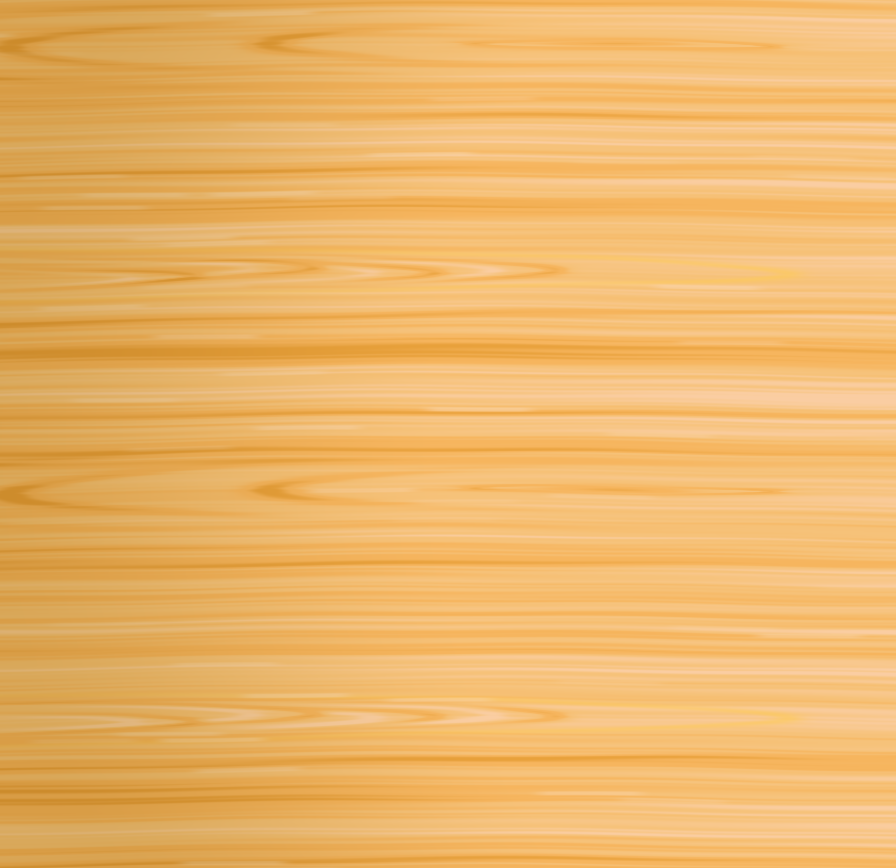
This texture is drawn by a Shadertoy shader. Its source:

```glsl
// Pale pine board: horizontal grain, soft amber bands and pointed growth-ring loops.

const float PERIOD = 0.513;   // height after which the main figure returns

// Grain bands: centre within the period, half width, darkness, slope to the right
const vec4 BANDS[11] = vec4[11](
    vec4(0.015, 0.0035, 0.48,  0.000),
    vec4(0.230, 0.0022, 0.35, -0.004),
    vec4(0.268, 0.0065, 0.58, -0.004),
    vec4(0.385, 0.0030, 0.30, -0.006),
    vec4(0.415, 0.0035, -0.45, 0.002),
    vec4(0.466, 0.0070, 0.38,  0.003),
    vec4(0.523, 0.0140, -0.28, 0.000),
    vec4(0.712, 0.0034, 0.55, -0.014),
    vec4(0.790, 0.0140, 0.48,  0.000),
    vec4(0.875, 0.0200, -0.26, 0.000),
    vec4(0.935, 0.0036, 0.55, -0.004));

float hash(vec2 p) {
    return fract(sin(dot(p, vec2(127.1, 311.7))) * 4375.85);
}

float bell(float d, float width) {
    return exp(-d * d / (width * width));
}

// Signed height from a line that returns once per period
float heightFrom(float y, float centre) {
    return (fract(y / PERIOD - centre + 0.5) - 0.5) * PERIOD;
}

// Layered sines: long streaks with uneven spacing, about -1 to 1
float fineGrain(vec2 p) {
    float sum = 0.0, freq = 40.0, amp = 0.30;
    for (int i = 0; i < 7; i++) {
        float k = float(i);
        float drift = 0.9 * sin(p.x * (2.0 + 0.6 * k) + k * 2.1);
        float uneven = 1.6 * sin(p.y * freq * 0.37 + k * 4.3);
        sum += amp * sin(p.y * freq + drift + uneven + k * k * 2.3);
        freq *= 1.68;
        amp *= 0.98;
    }
    return sum;
}

// Sum of the wide and narrow bands, positive where darker
float grainBands(vec2 p) {
    float sum = 0.0;
    for (int i = 0; i < 11; i++) {
        vec4 band = BANDS[i];
        float k = float(i);
        float d = heightFrom(p.y, band.x) - band.w * (p.x - 0.5);
        float fade = 0.8 + 0.2 * sin(p.x * 5.0 + k * 2.4);
        sum += band.z * fade * bell(d, band.y);
    }
    return sum;
}

// Parabolic ring with a thick tip; side = 1 opens right, -1 opens left
float ringLoop(vec2 p, float tip, float side, float spread, float thick, float reach) {
    float along = side * (p.x - tip);
    float d = along - p.y * p.y / (spread * spread);
    float width = length(vec2(6.0 * thick, thick * 2.0 * p.y / (spread * spread)));
    return bell(d, width) * exp(-max(along, 0.0) / reach);
}

// Loops opening right, closed by a slim spindle
float spindleFigure(vec2 p) {
    float sum = 0.0;
    for (int i = 0; i < 3; i++) {
        float k = float(i);
        sum += 0.68 * ringLoop(p, 0.30 - 0.29 * k, 1.0, 0.048 + 0.010 * k, 0.0042, 0.15 + 0.07 * k);
    }
    sum += 0.45 * ringLoop(p, 0.53, 1.0, 0.014, 0.0019, 0.13);
    sum += 0.55 * ringLoop(p, 0.86, -1.0, 0.014, 0.0019, 0.13);
    return sum + 0.55 * bell(p.y, 0.0035) * bell(p.x - 0.69, 0.08);
}

// Nested narrow loops opening left, with pale wood between them
float flameFigure(vec2 p) {
    float sum = 0.0;
    for (int i = 0; i < 4; i++) {
        float k = float(i);
        vec2 q = p - vec2(0.0, 0.004 * sin(k * 2.6));
        float tip = 0.62 - 0.135 * k;
        sum += 0.55 * ringLoop(q, tip, -1.0, 0.034 - 0.002 * k, 0.0025, 0.20);
        sum -= 0.30 * ringLoop(q, tip - 0.07, -1.0, 0.032 - 0.002 * k, 0.0025, 0.20);
    }
    return sum;
}

// Short pale dashes in a sparse staggered grid
float paleFlecks(vec2 p) {
    vec2 cells = vec2(7.0, 140.0);
    float row = floor(p.y * cells.y);
    vec2 g = vec2(p.x * cells.x + hash(vec2(row, 3.0)), p.y * cells.y);
    vec2 f = abs(fract(g) - 0.5);
    float rare = smoothstep(0.95, 1.0, hash(floor(g)));
    return rare * smoothstep(0.5, 0.30, f.x) * smoothstep(0.5, 0.15, f.y);
}

vec3 woodColour(float tone) {
    vec3 amber = vec3(0.91, 0.63, 0.23);
    vec3 orange = vec3(0.965, 0.71, 0.37);
    vec3 honey = vec3(0.965, 0.76, 0.475);
    vec3 cream = vec3(0.98, 0.805, 0.635);
    vec3 c = mix(amber, orange, smoothstep(-0.12, 0.30, tone));
    c = mix(c, honey, smoothstep(0.32, 0.66, tone));
    return mix(c, cream, smoothstep(0.62, 1.05, tone));
}

void mainImage(out vec4 fragColor, in vec2 fragCoord) {
    vec2 uv = fragCoord / iResolution.xy;
    vec2 p = vec2(uv.x, 1.0 - uv.y);
    p.y += 0.004 * sin(p.x * 4.2 - 0.6) + 0.0008 * sin(p.x * 17.0 + p.y * 30.0);

    // Figures sit in the calm parts between the bands
    vec2 spindle = vec2(p.x, heightFrom(p.y, 0.105));
    vec2 flame = vec2(p.x, heightFrom(p.y, 0.615));
    float calm = max(bell(spindle.y, 0.030), bell(flame.y, 0.026));

    float tone = 0.53 + 0.20 * (p.x - 0.4) + 0.15 * calm;
    tone += 0.29 * fineGrain(p) * (1.0 - 0.45 * calm);
    tone -= grainBands(p) + spindleFigure(spindle) + flameFigure(flame);
    vec3 colour = woodColour(tone);

    // Yellow outer rings and pale dashes
    float yellow = ringLoop(flame, 0.88, -1.0, 0.032, 0.0028, 0.9);
    colour = mix(colour, vec3(0.99, 0.79, 0.36), 0.65 * yellow);
    colour = mix(colour, vec3(0.98, 0.83, 0.66), 0.55 * paleFlecks(p));

    // Olive shade on the left, deeper in the corners
    float edge = 2.0 * uv.y - 1.0;
    float lit = smoothstep(-0.06, 0.52, uv.x - 0.14 * edge * edge);
    colour *= mix(vec3(0.88, 0.865, 0.74), vec3(1.0), lit);
    fragColor = vec4(colour, 1.0);
}
```
